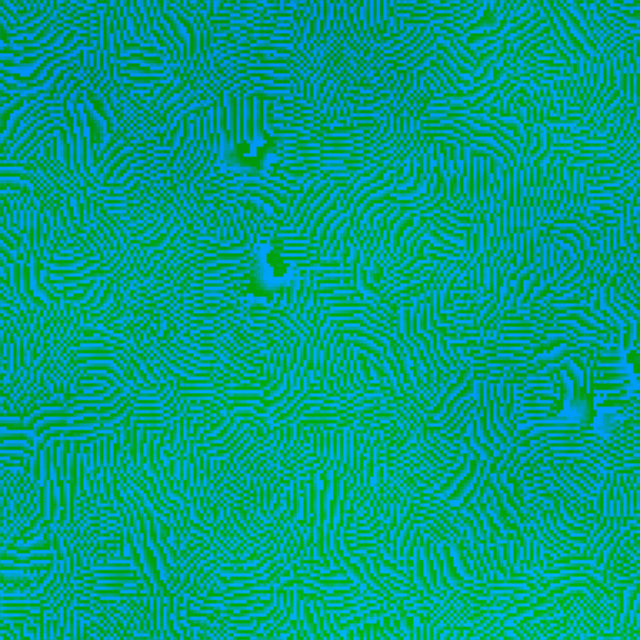
This texture is drawn by a three.js fragment shader. Its source:

```glsl
// Draws a fine green and blue labyrinth of stepped, broken sawtooth bands.
varying vec2 vUv;

const float TAU = 6.2831853;
const float CELLS = 192.0;          // soft grid cells across the canvas
const float PATCHES = 15.0;         // ripple patches across the canvas
const float PATCH_FALLOFF = 3.2;    // how quickly one patch fades into the next
const float FREQ_MIN = 0.30;        // bands per cell
const float FREQ_MAX = 0.60;
const float FREQ_CALM = 0.06;       // bands per cell in the rare smooth patches
const float CALM_SHARE = 0.016;
const float SOURCE_NEAR = 0.9;      // distance of wave sources, in patches
const float SOURCE_FAR = 2.6;
const float WOBBLE_SCALE = 23.0;
const float WOBBLE = 1.1;           // band shift, in periods
const float JITTER_SCALE = 57.0;
const float JITTER = 0.5;           // finer band shift, in periods
const float BAND_CONTRAST = 2.0;
const float CELL_BLUR = 0.33;       // half width of the blend between cells
const float BLUE_LOW = 0.04;
const float BLUE_HIGH = 0.98;
const float GREEN_MEAN = 0.63;
const float GREEN_TILT = 0.07;      // brighter toward the lower edge
const float GREEN_CLOUD = 0.12;
const float CLOUD_SCALE = 3.5;

vec4 hash4(vec2 p) {
  vec4 q = fract(p.xyxy * vec4(0.1031, 0.1030, 0.0973, 0.1099));
  q += dot(q, q.wzxy + 33.33);
  return fract((q.xxyz + q.yzzw) * q.zywx);
}

float valueNoise(vec2 p) {
  vec2 i = floor(p);
  vec2 f = fract(p);
  f = f * f * (3.0 - 2.0 * f);
  float low = mix(hash4(i).x, hash4(i + vec2(1.0, 0.0)).x, f.x);
  float high = mix(hash4(i + vec2(0.0, 1.0)).x, hash4(i + vec2(1.0)).x, f.x);
  return mix(low, high, f.y);
}

// Sum of curved waves, one source per patch; returns the phase in periods.
float ripplePhase(vec2 uv) {
  vec2 p = uv * PATCHES;
  vec2 home = floor(p);
  vec2 wave = vec2(0.0);
  for (int y = -1; y <= 1; y++) {
    for (int x = -1; x <= 1; x++) {
      vec2 id = home + vec2(float(x), float(y));
      vec4 place = hash4(id + 17.0);
      vec4 look = hash4(id + 71.0);
      vec2 d = p - id - place.xy;
      float angle = TAU * place.z;
      vec2 source = vec2(cos(angle), sin(angle)) * mix(SOURCE_NEAR, SOURCE_FAR, place.w);
      float freq = mix(FREQ_MIN, FREQ_MAX, look.x);
      freq = look.y < CALM_SHARE ? FREQ_CALM : freq;
      float cellsAway = length(d - source) * CELLS / PATCHES;
      float phase = TAU * (cellsAway * freq + look.z);
      wave += exp(-PATCH_FALLOFF * dot(d, d)) * vec2(cos(phase), sin(phase));
    }
  }
  return atan(wave.y, wave.x) / TAU;
}

// Blue level of one grid cell, 0 to 1.
float cellLevel(vec2 cell) {
  vec2 uv = (cell + 0.5) / CELLS;
  float shift = WOBBLE * valueNoise(uv * WOBBLE_SCALE + 5.0)
              + JITTER * valueNoise(uv * JITTER_SCALE + 90.0);
  float saw = fract(ripplePhase(uv) + shift);
  return clamp((saw - 0.5) * BAND_CONTRAST + 0.5, 0.0, 1.0);
}

void main() {
  // Blend the four nearest cells so the steps stay soft.
  vec2 grid = vUv * CELLS - 0.5;
  vec2 cell = floor(grid);
  vec2 blend = smoothstep(0.5 - CELL_BLUR, 0.5 + CELL_BLUR, fract(grid));
  float low = mix(cellLevel(cell), cellLevel(cell + vec2(1.0, 0.0)), blend.x);
  float high = mix(cellLevel(cell + vec2(0.0, 1.0)), cellLevel(cell + vec2(1.0)), blend.x);
  float level = mix(low, high, blend.y);

  // Broad, faint clouds in the green channel.
  float cloud = valueNoise(vUv * CLOUD_SCALE + 40.0) * 0.7
              + valueNoise(vUv * CLOUD_SCALE * 2.3 + 60.0) * 0.3;
  float green = GREEN_MEAN + GREEN_TILT * (0.5 - vUv.y) + GREEN_CLOUD * (cloud - 0.5);

  gl_FragColor = vec4(0.0, green, mix(BLUE_LOW, BLUE_HIGH, level), 1.0);
}
```
